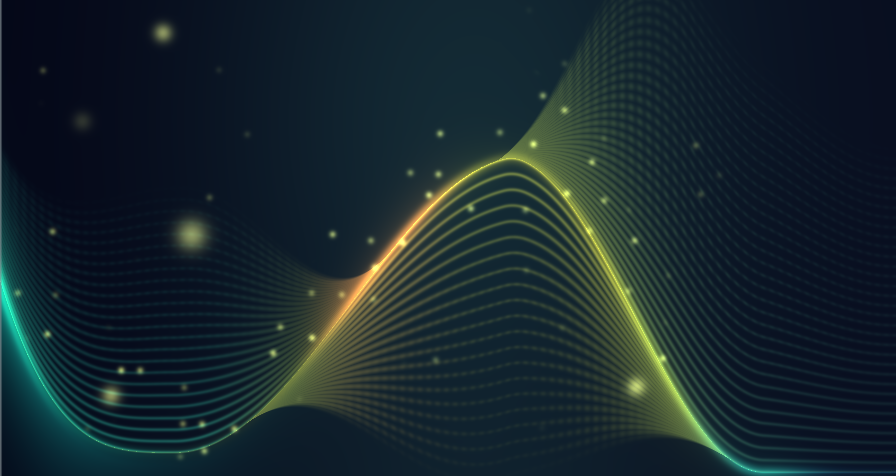
This background is drawn by a WebGL 1 fragment shader. Its source:

```glsl
precision highp float;
// Glowing ribbon of fine wave strands with drifting sparks on a dark navy field.
uniform vec2 u_resolution;

const float PI = 3.14159265;

float hash(vec2 p) {
  return fract(sin(dot(p, vec2(12.99, 78.23))) * 4375.85);
}

// Cosine ramp from 0 at a to 1 at b
float ease(float a, float b, float x) {
  return 0.5 - 0.5 * cos(PI * clamp((x - a) / (b - a), 0.0, 1.0));
}

float bump(float x, float center, float width) {
  float d = (x - center) / width;
  return exp(-d * d);
}

// Height of the bright ridge: left drop, valley, hill, right descent
float ridge(float x) {
  float drop = 0.363 * pow(max(1.0 - x / 0.195, 0.0), 3.3);
  return 0.049 + drop + 0.6225 * ease(0.195, 0.586, x) - 0.664 * ease(0.5625, 0.853, x);
}

// Teal, olive, orange, yellow, green and blue along the ribbon
vec3 ribbonColor(float x) {
  vec3 c = mix(vec3(0.08, 0.78, 0.54), vec3(0.46, 0.46, 0.10), smoothstep(0.08, 0.32, x));
  c = mix(c, vec3(0.98, 0.55, 0.18), smoothstep(0.32, 0.41, x));
  c = mix(c, vec3(0.78, 0.70, 0.10), smoothstep(0.46, 0.54, x));
  c = mix(c, vec3(0.62, 0.72, 0.20), smoothstep(0.65, 0.75, x));
  c = mix(c, vec3(0.15, 0.72, 0.58), smoothstep(0.74, 0.84, x));
  return mix(c, vec3(0.08, 0.36, 0.46), smoothstep(0.85, 0.95, x));
}

// Evenly spaced strands filling a fan that opens away from the ridge
float strands(float offset, float spread, float count, float slant, float width) {
  float t = offset / max(spread, 0.0001);
  float d = abs(fract(t * count + 0.5) - 0.5) * spread * slant / count;
  return exp(-d * d / (width * width)) * smoothstep(-width, width, offset)
       * (1.0 - smoothstep(0.85, 1.0, t));
}

float softDisc(vec2 p, vec2 center, float radius) {
  float d = length(p - center) / radius;
  return exp(-d * d * 2.0);
}

// One spark in some of the grid cells, chosen by density
float sparks(vec2 p, float cellSize, float density) {
  vec2 cell = floor(p / cellSize);
  vec2 center = (cell + 0.2 + 0.6 * vec2(hash(cell), hash(cell + 17.0))) * cellSize;
  float lit = smoothstep(0.0, 0.15, density - hash(cell + 41.0));
  return lit * softDisc(p, center, 0.010) * (0.4 + 0.6 * hash(cell + 73.0));
}

// Large blurred lights, wrapping into a second column
float orbs(vec2 p, float aspect) {
  float glow = 0.0;
  for (int n = 0; n < 5; n++) {
    float i = float(n);
    float y = 0.169 + 0.27 * i + 0.07 * sin(1.3 * i);
    float x = mix(0.124, 0.23, mod(i, 2.0)) - 0.016 * i + 0.65 * floor(y);
    float radius = 0.026 + 0.018 * bump(i, 1.0, 0.6);
    glow += softDisc(p, vec2(x * aspect, fract(y)), radius) * (1.0 - 0.7 * bump(i, 2.0, 0.5));
  }
  return glow;
}

vec3 backdrop(vec2 uv) {
  vec3 c = mix(vec3(0.015, 0.025, 0.09), vec3(0.03, 0.05, 0.12), uv.x);
  float haze = bump(uv.x, 0.53, 0.29) * (0.72 + 0.28 * bump(uv.y, 0.75, 0.4));
  return mix(c, vec3(0.075, 0.165, 0.205), haze);
}

void main() {
  vec2 uv = gl_FragCoord.xy / u_resolution;
  float aspect = u_resolution.x / u_resolution.y;
  vec2 p = vec2(uv.x * aspect, uv.y);
  float x = uv.x;
  float offset = uv.y - ridge(x);
  float slope = (ridge(x + 0.002) - ridge(x - 0.002)) / (0.004 * aspect);
  float slant = inversesqrt(1.0 + slope * slope);
  float width = max(0.0038, 0.9 / u_resolution.y);
  vec3 tint = ribbonColor(x);
  vec3 color = backdrop(uv);

  // Fan openings of the valley, the hill and the outer slope
  float valley = 0.58 * (1.0 - ease(0.2, 0.44, x)) - 0.28 * pow(max(1.0 - x / 0.195, 0.0), 2.0);
  float hill = 0.7 * ease(0.27, 0.56, x) * (1.0 - ease(0.56, 0.82, x));
  float outer = 0.95 * ease(0.55, 0.77, x) - 0.25 * ease(0.77, 1.0, x);

  // Strands fade and become beaded away from the ridge
  float away = abs(offset);
  float beads = 1.0 - smoothstep(0.1, 0.45, away) * (0.3 + 0.3 * sin(x * 640.0));
  float valleyLight = strands(offset, valley, 24.0, slant, width) * exp(-away * 4.5) * 0.45;
  float hillLight = strands(-offset, hill, 21.0, slant, width) * exp(-away * 3.6) * 0.55;
  float outerLight = strands(offset, outer, 34.0, slant, width) * exp(-away * 1.8)
                   * (1.0 - 0.6 * smoothstep(0.68, 1.0, x)) * 0.38;
  color += beads * valleyLight * mix(vec3(0.16, 0.68, 0.52), tint, smoothstep(0.2, 0.36, x));
  color += beads * hillLight * mix(tint, vec3(0.60, 0.58, 0.14), 0.6);
  vec3 outerTint = mix(vec3(0.72, 0.72, 0.16), vec3(0.26, 0.60, 0.42), smoothstep(0.58, 0.9, x));
  color += beads * outerLight * outerTint;

  // Ridge core, halo and the teal pool under the left drop
  float dist = away * slant;
  float power = 0.12 + 0.75 * exp(-x / 0.05) + 0.75 * bump(x, 0.45, 0.09)
              + 0.5 * bump(x, 0.73, 0.11) + 0.3 * bump(x, 0.86, 0.06);
  color += tint * power * (0.75 * bump(dist, 0.0, 0.012) + 0.28 * exp(-dist / 0.035));
  float pool = exp(-max(-offset, 0.0) * 8.0 - x * 7.0) * smoothstep(0.02, -0.03, offset);
  color += vec3(0.04, 0.42, 0.36) * pool;

  // Sparks gather around the ribbon
  float density = 0.08 + 0.55 * bump(offset, 0.08, 0.16) * (1.0 - smoothstep(0.72, 0.82, x));
  density *= 1.0 - smoothstep(0.78, 0.85, x);
  color += vec3(0.60, 0.62, 0.28) * sparks(p, 0.068, density);
  color += vec3(0.52, 0.53, 0.26) * orbs(p, aspect);

  // Pale rim on the left border
  color = mix(color, vec3(0.50, 0.54, 0.56), 0.7 * (1.0 - smoothstep(0.0005, 0.003, x)));
  gl_FragColor = vec4(color, 1.0);
}
```
